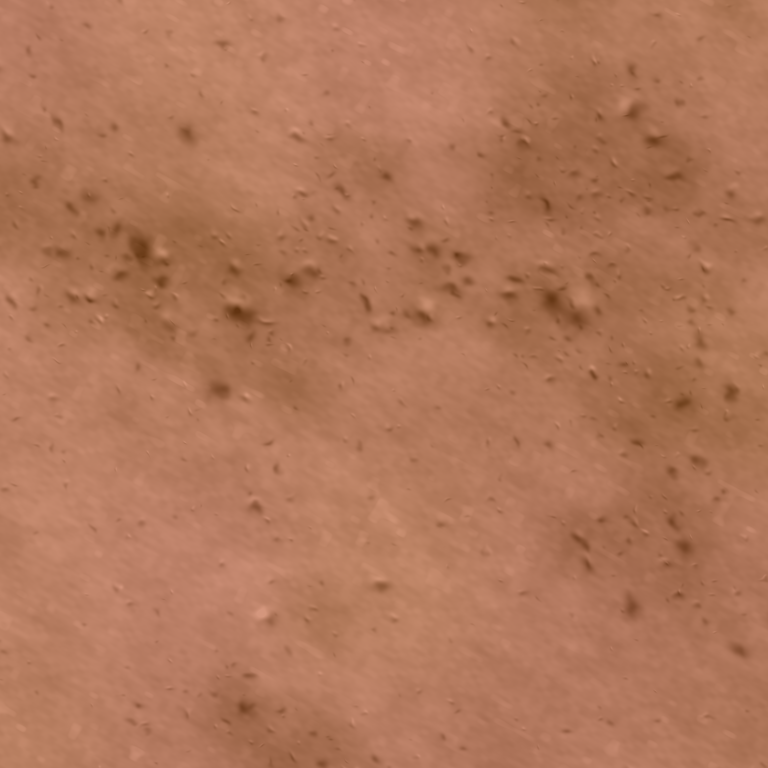
This texture is drawn by a WebGL 1 fragment shader. Its source:

```glsl
precision highp float;
// Dry reddish earth with soft brown patches, slanting streaks and loose stones.
// Layered value noise makes the ground; jittered grids of soft ellipses, each a
// dark shadow with an offset lit side, make stones that gather in the patches.

uniform vec2 u_resolution;

const vec3 SHADOW_EARTH = vec3(0.48, 0.28, 0.16);
const vec3 LIGHT_EARTH = vec3(0.74, 0.51, 0.40);
const vec3 ROSE_SHIFT = vec3(0.004, -0.010, 0.022);
const float BASE_TONE = 0.92;      // 0 = SHADOW_EARTH, 1 = LIGHT_EARTH
const float BROAD_CONTRAST = 0.42;
const float STREAK_CONTRAST = 0.27;
const float GRIT_CONTRAST = 0.13;
const float PATCH_DEPTH = 0.27;
const float SLOPE = -0.50;         // direction of streaks and stones, radians
const float TURN_SPREAD = 1.5;     // random turn of single stones
const vec2 LIT_OFFSET = vec2(-0.35, 0.95);

vec2 hash2(vec2 p) {
  vec3 h = fract(vec3(p.xyx) * vec3(0.1031, 0.1030, 0.0973));
  h += dot(h, h.yzx + 33.33);
  return fract((h.xx + h.yz) * h.zy);
}

vec2 rotate(vec2 p, float angle) {
  float c = cos(angle), s = sin(angle);
  return vec2(c * p.x + s * p.y, c * p.y - s * p.x);
}

float noise(vec2 p) {
  vec2 cell = floor(p), f = fract(p);
  f = f * f * f * (f * (f * 6.0 - 15.0) + 10.0);
  float low = mix(hash2(cell).x, hash2(cell + vec2(1.0, 0.0)).x, f.x);
  float high = mix(hash2(cell + vec2(0.0, 1.0)).x, hash2(cell + 1.0).x, f.x);
  return mix(low, high, f.y);
}

float fbm(vec2 p) {
  float sum = 0.0, weight = 0.53;
  for (int i = 0; i < 4; i++) {
    sum += weight * noise(p);
    p = rotate(p, 0.6) * 2.03 + 17.3;
    weight *= 0.5;
  }
  return sum;
}

// Disturbed ground, 0 to 1: darker, and richer in stones.
float disturbed(vec2 p) {
  vec2 q = rotate(p, SLOPE) * vec2(3.2, 4.6) + vec2(41.0, 12.0);
  float n = 0.68 * noise(q) + 0.32 * noise(q * 2.7 + 9.0);
  return smoothstep(0.46, 0.76, n);
}

// Change of tone from one size of stone; count is cells across the canvas.
float stones(vec2 p, float count, float sparse, float dense, float seed) {
  vec2 q = p * count;
  float tone = 0.0;
  for (int j = -1; j <= 1; j++) {
    for (int i = -1; i <= 1; i++) {
      vec2 id = floor(q) + vec2(float(i), float(j));
      vec2 place = hash2(id + seed);
      vec2 kind = hash2(id + seed + 57.0);
      vec2 form = hash2(id + seed + 113.0);
      vec2 center = id + 0.1 + 0.8 * place;
      float chance = mix(sparse, dense, disturbed(center / count));
      float present = step(kind.x, chance);
      float size = mix(0.17, 0.40, form.x * form.x);
      vec2 d = rotate(q - center, SLOPE + (kind.y - 0.5) * TURN_SPREAD);
      d /= size * vec2(1.0, mix(0.42, 0.85, form.y));
      d.y += 0.25 * d.x * d.x * (place.x - 0.5);
      float shade = exp(-1.3 * dot(d, d));
      vec2 l = d - LIT_OFFSET;
      float lit = exp(-1.6 * dot(l, l)) * smoothstep(0.25, 1.0, place.y);
      tone += present * (0.65 * lit - mix(0.35, 0.95, form.x) * shade);
    }
  }
  return tone;
}

void main() {
  vec2 p = gl_FragCoord.xy / u_resolution.y;

  // Uneven edges for patches and stones.
  vec2 wobble = vec2(noise(p * 75.0), noise(p * 75.0 + 31.0)) - 0.5;
  vec2 bent = p + 0.007 * wobble;
  vec2 along = rotate(p, SLOPE);

  // Ground
  float patchy = disturbed(bent) * (0.6 + 0.8 * noise(p * 16.0));
  float tone = BASE_TONE - PATCH_DEPTH * patchy;
  tone += BROAD_CONTRAST * (fbm(along * vec2(3.5, 6.0) + 5.0) - 0.5);
  tone += STREAK_CONTRAST * (fbm(along * vec2(24.0, 46.0) + 80.0) - 0.5);
  tone += GRIT_CONTRAST * (noise(along * vec2(95.0, 150.0)) - 0.5);

  // Stones, from large to fine
  tone += stones(bent, 15.0, 0.015, 0.36, 3.0);
  tone += 0.75 * stones(bent, 29.0, 0.035, 0.42, 211.0);
  tone += 0.42 * stones(bent, 56.0, 0.10, 0.36, 419.0);

  // Pale dust flecks
  float fleck = noise(along * vec2(48.0, 85.0) + 150.0);
  tone += 0.20 * smoothstep(0.78, 0.98, fleck) * noise(p * 6.0 + 70.0);

  vec3 color = mix(SHADOW_EARTH, LIGHT_EARTH, clamp(tone, -0.35, 1.35));
  color += ROSE_SHIFT * (noise(p * 4.0 + 25.0) - 0.5 - 0.3 * patchy);
  gl_FragColor = vec4(color, 1.0);
}
```
